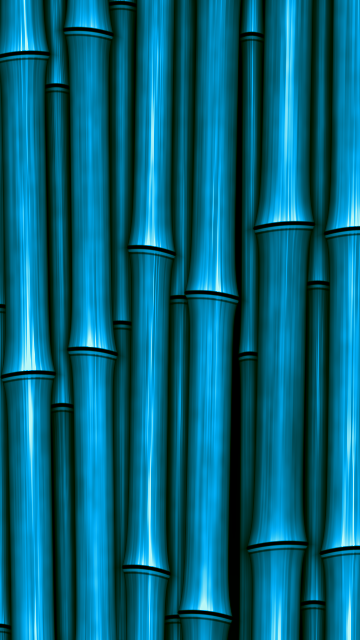
Write a Shadertoy shader that draws this pattern.

```glsl
const float SPACING = 0.888; // distance between nodes of a stalk

float hash(vec2 p) {
    return fract(sin(dot(p, vec2(127.1, 311.7))) * 43758.5453);
}

float noise(vec2 p) {
    vec2 i = floor(p), f = fract(p);
    f = f * f * (3.0 - 2.0 * f);
    return mix(mix(hash(i), hash(i + vec2(1, 0)), f.x),
               mix(hash(i + vec2(0, 1)), hash(i + vec2(1, 1)), f.x), f.y);
}

// Black through teal and azure to pale cyan
vec3 tint(float g) {
    g = clamp(g, 0.0, 0.97);
    return vec3(0.8 * smoothstep(0.65, 1.05, g), g, clamp(1.6 * g - 0.13, 0.0, 0.97));
}

// shape: centre x at mid height, lean, height of one node, half width
void drawStalk(inout float tone, vec2 p, vec4 shape, float tilt, float light, float seed) {
    float px = 1.0 / iResolution.x;
    float x = p.x - shape.x - shape.y * (p.y - 0.889);
    float y = p.y - shape.z - tilt * x + 0.005 * x * x / (shape.w * shape.w);
    float segment = floor(y / SPACING);
    float h = mod(y + 0.5 * SPACING, SPACING) - 0.5 * SPACING;

    // Outline flares towards each node
    float halfWidth = shape.w * (1.0 + 0.28 * exp(-abs(h) / (h > 0.0 ? 0.055 : 0.038)));
    float edge = abs(x) - halfWidth;
    float u = clamp(x / halfWidth, -1.0, 1.0);

    // Shadow cast on whatever lies behind
    tone *= mix(0.3, 1.0, smoothstep(-0.005, 0.032, edge));

    // Rounded body with long fibres and soft mottling
    float fibre = noise(vec2(u * 6.0 + seed * 17.0, p.y * 2.5 + seed));
    float grain = noise(vec2(u * 17.0 + seed * 31.0, p.y * 5.0));
    float mottle = noise(p * vec2(24.0, 13.0) + seed) * 0.6 + noise(p * vec2(60.0, 32.0)) * 0.4;
    float body = 0.08 + 0.45 * pow(1.0 - u * u, 0.65);
    body *= 0.62 + 0.36 * fibre + 0.2 * grain + 0.22 * mottle;
    body *= 0.9 + 0.22 * hash(vec2(segment, seed));

    // Wispy highlight down the middle
    float patches = smoothstep(0.25, 0.85, noise(vec2(seed * 9.0, p.y * 2.6)));
    float ridge = exp(-pow((u - 0.08) * 3.2, 2.0));
    body += ridge * (0.06 + patches * (0.08 + 0.32 * smoothstep(0.3, 0.9, grain)));

    // Glow above the node, shade beneath it
    if (h > 0.0) body += exp(-h / 0.05) * (0.34 * (1.0 - u * u) * (0.6 + 0.6 * grain) + 0.03);
    else body *= 1.0 - 0.3 * exp(h / 0.08);

    // Node: dark groove, lit lip, thin crease
    float lip = smoothstep(0.006, 0.002, abs(h + 0.009));
    body = mix(body, 0.28 + 0.32 * (1.0 - u * u), 0.8 * lip);
    body *= 1.0 - 0.55 * smoothstep(0.005, 0.0, abs(h + 0.017));
    body *= smoothstep(0.0025, 0.0025 + 2.0 * px, abs(h));

    tone = mix(tone, body * light, smoothstep(px, -px, edge));
}

void mainImage(out vec4 fragColor, in vec2 fragCoord) {
    vec2 p = fragCoord / iResolution.x;

    vec4 back[6] = vec4[6](
        vec4(0.0, 0.0, 0.04, 0.03), vec4(0.171, -0.02, 0.653, 0.032),
        vec4(0.338, 0.0, 0.882, 0.036), vec4(0.502, 0.01, 0.065, 0.036),
        vec4(0.697, 0.005, 0.796, 0.028), vec4(0.885, 0.012, 0.105, 0.034));
    vec4 front[6] = vec4[6](
        vec4(0.076, -0.018, 0.743, 0.060), vec4(0.256, -0.013, 0.808, 0.055),
        vec4(0.418, 0.016, 0.201, 0.053), vec4(0.588, 0.021, 0.076, 0.060),
        vec4(0.784, 0.021, 0.269, 0.067), vec4(0.976, 0.013, 0.255, 0.062));
    float tilts[6] = float[6](0.06, -0.1, -0.14, -0.11, 0.07, 0.08);

    float tone = 0.05 * noise(p * vec2(20.0, 3.0));
    for (int i = 0; i < 6; i++)
        drawStalk(tone, p, back[i], -0.03, 0.68, float(i) + 11.3);
    for (int i = 0; i < 6; i++)
        drawStalk(tone, p, front[i], tilts[i], 1.0, float(i) + 1.7);

    fragColor = vec4(tint(tone), 1.0);
}
```
